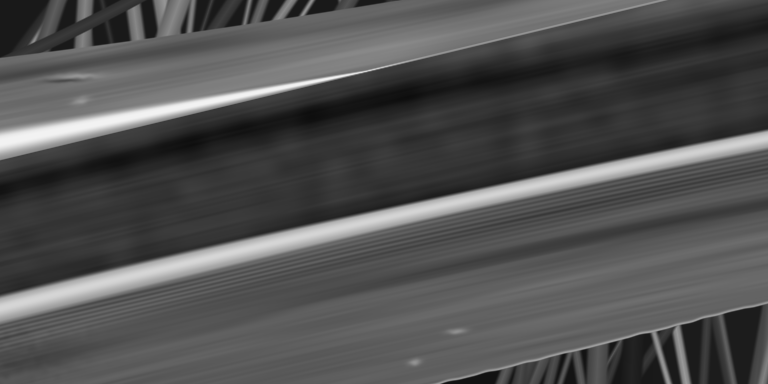
Write a Shadertoy shader that draws this texture.

```glsl
// Draws broad grey leaves crossing diagonally, with pale midribs, fine fibres and blurred grass.

float hash(vec2 p) {
    vec3 q = fract(vec3(p.xyx) * 0.1031);
    q += dot(q, q.yzx + 33.33);
    return fract((q.x + q.y) * q.z);
}

float noise(vec2 p) {
    vec2 i = floor(p), f = fract(p);
    f = f * f * (3.0 - 2.0 * f);
    return mix(mix(hash(i), hash(i + vec2(1, 0)), f.x),
               mix(hash(i + vec2(0, 1)), hash(i + vec2(1, 1)), f.x), f.y);
}

// Soft bell around a centre value
float bell(float v, float centre, float width) {
    float k = (v - centre) / width;
    return exp(-k * k);
}

float fleck(vec2 p, vec2 centre, vec2 size) {
    vec2 k = (p - centre) / size;
    k.y -= 0.4 * k.x + 0.6 * (noise(p * 60.0) - 0.5);
    return exp(-dot(k, k));
}

// Long fibres: x runs along the leaf, d across it
float fibres(float x, float d, float seed) {
    float broad = noise(vec2(x * 1.2 + seed, d * 24.0 + seed));
    float mid = noise(vec2(x * 2.0 + seed, d * 65.0));
    float fine = noise(vec2(x * 3.5, d * 150.0 + seed));
    return 0.45 * broad + 0.3 * mid + 0.25 * fine - 0.5;
}

// Out-of-focus grass around a base line
float grass(vec2 p, float left, float span, float baseY, float seed) {
    float tone = 0.1;
    for (int i = 0; i < 26; i++) {
        vec2 id = vec2(float(i), seed);
        float lean = mix(-0.3, 0.75, hash(id + 7.1));
        float centre = left + span * hash(id) + lean * (p.y - baseY);
        float width = mix(0.008, 0.032, hash(id + 13.7));
        float d = abs(p.x - centre);
        float shade = mix(0.14, 0.6, hash(id + 29.3)) * (1.0 - 0.3 * d / width);
        tone = mix(tone, shade, 1.0 - smoothstep(width - 0.009, width + 0.003, d));
    }
    return tone;
}

float lowerRib(float x) { return 0.193 + 0.25 * x - 0.014 * x * x; }
float upperRib(float x) { return 0.583 + 0.24 * x; }
float topEdge(float x) { return 0.849 + 0.123 * x + 0.021 * x * x; }
float bottomEdge(float x) { return 0.247 * x - 0.284; }

float upperLeaf(vec2 p) {
    float d = p.y - upperRib(p.x);
    float across = p.y - topEdge(p.x);
    float tone = 0.39 + 0.15 * fibres(p.x, mix(d, across, 0.5), 3.0);
    tone += 0.06 * bell(d, 0.04, 0.06) - 0.08 * bell(across, -0.045, 0.018);
    tone += 0.07 * (noise(p * vec2(4.0, 9.0)) - 0.5);
    tone += 0.17 * fleck(p, vec2(0.2, 0.802), vec2(0.06, 0.007));
    tone -= 0.15 * fleck(p, vec2(0.17, 0.79), vec2(0.05, 0.005));
    return tone + 0.14 * fleck(p, vec2(0.21, 0.737), vec2(0.022, 0.01));
}

float shadedLeaf(vec2 p) {
    float low = lowerRib(p.x), high = upperRib(p.x);
    float t = (p.y - low) / (high - low);
    float right = smoothstep(0.7, 1.9, p.x);
    float tone = mix(0.185, 0.215, right);
    tone += mix(0.05, 0.13, right) * smoothstep(0.82, 0.98, t);
    tone -= 0.09 * bell(t, mix(0.8, 0.69, right), 0.085);
    tone -= 0.06 * bell(t, 0.06, 0.07) + 0.05 * right * bell(t, 0.47, 0.04);
    tone += 0.03 * (1.0 - right) * bell(t, 0.3, 0.2);
    tone += 0.1 * fibres(p.x, p.y - mix(low, high, 0.5), 11.0);
    return tone + 0.05 * (noise(p * 16.0) - 0.5);
}

float lowerLeaf(vec2 p) {
    float d = lowerRib(p.x) - p.y;
    float right = smoothstep(0.4, 1.6, p.x);
    float tone = 0.35 + 0.15 * fibres(p.x, d, 23.0);
    float comb = sin(d * 520.0 + 3.0 * noise(vec2(p.x * 2.0, d * 20.0)));
    tone += 0.04 * comb * bell(d, 0.06, 0.05);
    tone -= mix(0.03, 0.11, right) * bell(d, 0.165, 0.022);
    tone -= 0.05 * bell(d, 0.085, 0.03) * right;
    tone += 0.05 * smoothstep(0.18, 0.3, d) * right;
    tone -= 0.08 * fleck(p, vec2(0.03, 0.07), vec2(0.2, 0.05));
    tone += 0.2 * fleck(p, vec2(1.19, 0.138), vec2(0.025, 0.007));
    return tone + 0.2 * fleck(p, vec2(1.08, 0.057), vec2(0.016, 0.008));
}

void mainImage(out vec4 fragColor, in vec2 fragCoord) {
    vec2 p = fragCoord / iResolution.xy * vec2(2.0, 1.0);
    float aa = 1.0 / iResolution.y;

    // Grass and the dark stem behind the leaves
    float back = grass(p, -0.1, 1.2, 0.9, 5.0);
    float stem = abs(p.y - 0.832 - 0.43 * p.x - 0.15 * p.x * p.x);
    back = mix(back, 0.2 - 2.5 * (stem - 0.01), 1.0 - smoothstep(0.015, 0.021, stem));
    float front = grass(p, 1.12, 1.0, 0.1, 41.0) * mix(0.7, 1.1, smoothstep(1.4, 1.9, p.x));

    // Leaf surfaces, layered from the top down
    float tone = mix(upperLeaf(p), back, smoothstep(-aa, aa, p.y - topEdge(p.x)));
    float h = p.y - upperRib(p.x);
    tone = mix(shadedLeaf(p), tone, smoothstep(-aa, aa, h));

    // Upper midrib tapers into a thin bright edge
    float thick = max(0.083 * (1.0 - p.x), 0.004);
    float s = h / thick;
    float ribTone = mix(0.55, 0.95, smoothstep(0.0, 0.5, s)) - 0.15 * smoothstep(0.6, 1.0, s);
    ribTone = mix(ribTone, 0.58, smoothstep(0.85, 1.15, p.x));
    float ribMask = smoothstep(-aa, aa, h) * (1.0 - smoothstep(thick * 0.72, thick * 1.05 + aa, h));
    tone = mix(tone, ribTone, ribMask);

    // Lower leaf and its rounded midrib
    float r = p.y - lowerRib(p.x);
    tone = mix(lowerLeaf(p), tone, smoothstep(-aa, aa, r));
    float side = r / mix(0.038, 0.026, smoothstep(0.0, 1.4, p.x));
    float round2 = mix(0.56, 0.83, bell(side, 0.1, 0.7)) + 0.05 * fibres(p.x, r, 31.0);
    tone = mix(tone, round2, 1.0 - smoothstep(0.7, 1.15, abs(side)));

    // Lower margin with a fine pale rim
    float rim = p.y - bottomEdge(p.x) - 0.004 * (noise(vec2(p.x * 30.0, 2.0)) - 0.5);
    tone += 0.22 * bell(rim, 0.003, 0.004);
    tone = mix(front, tone, smoothstep(-aa, aa, rim));

    fragColor = vec4(vec3(clamp(tone, 0.0, 1.0)), 1.0);
}
```
